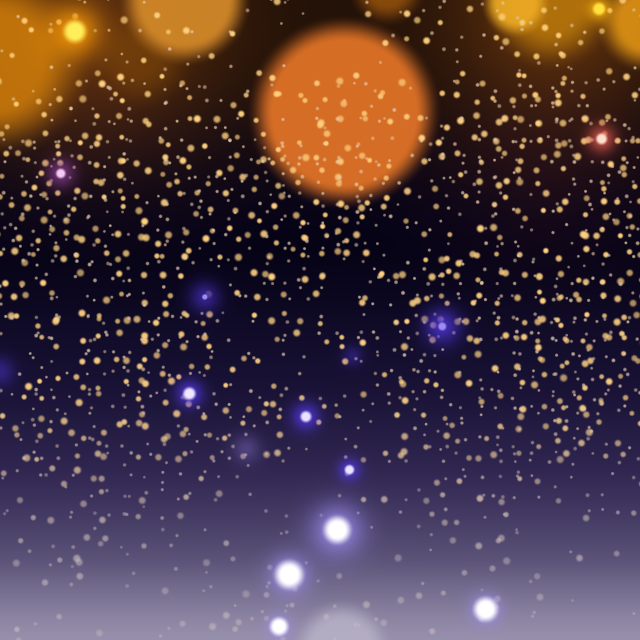
Give the GLSL for this background, as a Shadertoy shader.

```glsl
// Draws golden dust and soft amber lights fading into a violet dusk with glowing white sparks.

const vec3 GOLD = vec3(1.0, 0.82, 0.50);
const vec3 PALE = vec3(0.82, 0.77, 0.78);
const vec3 VIOLET = vec3(0.32, 0.22, 0.88);
const vec3 LILAC = vec3(0.62, 0.55, 0.95);

float hash(vec2 p) {
    return fract(sin(dot(p, vec2(127.1, 311.7))) * 43758.5453);
}

float noise(vec2 p) {
    vec2 i = floor(p), f = fract(p);
    f = f * f * (3.0 - 2.0 * f);
    return mix(mix(hash(i), hash(i + vec2(1, 0)), f.x),
               mix(hash(i + vec2(0, 1)), hash(i + vec2(1, 1)), f.x), f.y);
}

float glow(vec2 p, vec2 center, float size) {
    vec2 d = (p - center) / size;
    return exp(-dot(d, d));
}

// Vertical fade from pale lilac through night blue to brown
vec3 sky(float y) {
    vec3 c = mix(vec3(0.60, 0.57, 0.68), vec3(0.37, 0.34, 0.48), smoothstep(-0.02, 0.15, y));
    c = mix(c, vec3(0.20, 0.16, 0.33), smoothstep(0.08, 0.28, y));
    c = mix(c, vec3(0.09, 0.065, 0.20), smoothstep(0.22, 0.43, y));
    c = mix(c, vec3(0.025, 0.012, 0.09), smoothstep(0.38, 0.62, y));
    return mix(c, vec3(0.13, 0.065, 0.03), smoothstep(0.62, 0.95, y));
}

// Soft-edged disc blended over the colour beneath
vec3 orb(vec3 base, vec2 p, vec2 center, float radius, float blur, vec3 tint, float alpha) {
    float d = length(p - center);
    float mask = 1.0 - smoothstep(radius - blur, radius + blur, d);
    return mix(base, tint, mask * alpha);
}

// Coloured halo around a bright core
vec3 spark(vec3 base, vec2 p, vec2 center, float core, float halo, vec3 tint, vec3 heart) {
    base = mix(base, tint, 0.85 * glow(p, center, halo));
    return orb(base, p, center, core, core * 0.4, heart, 1.0);
}

// Share of cells that hold a grain of dust
float dustDensity(vec2 p) {
    float band = mix(0.16, 0.62, smoothstep(0.12, 0.45, p.y));
    band *= 1.0 - 0.7 * smoothstep(0.78, 1.0, p.y);
    float gap = 0.75 * glow(p, vec2(0.55, 0.25), 0.17) + 0.5 * glow(p, vec2(0.37, 0.9), 0.12);
    float cluster = 0.35 + 1.15 * noise(p * 9.0 + 4.0);
    return band * cluster * (1.0 - gap) + 0.2 * glow(p, vec2(0.85, 0.84), 0.14);
}

// One jittered grid of round grains; returns coverage
float dust(vec2 p, float cells, float radius, float seed, float pixel) {
    vec2 id = floor(p * cells);
    vec2 key = id + seed;
    vec2 jitter = vec2(hash(key + 3.1), hash(key + 7.7));
    vec2 center = (id + mix(vec2(0.22), vec2(0.78), jitter)) / cells;
    float r = radius * mix(0.7, 1.1, hash(key + 11.3));
    float grain = 1.0 - smoothstep(r * 0.35, r + pixel * 0.5, length(p - center));
    float present = step(hash(key), dustDensity((id + 0.5) / cells));
    return grain * present * mix(0.65, 1.0, hash(key + 17.9));
}

void mainImage(out vec4 fragColor, in vec2 fragCoord) {
    float pixel = 1.0 / iResolution.y;
    vec2 p = (fragCoord - vec2(0.5 * iResolution.x, 0.0)) * pixel + vec2(0.5, 0.0);
    vec3 col = sky(p.y);

    // Warm haze
    col += vec3(0.24, 0.12, 0.02) * glow(p, vec2(0.14, 0.95), 0.20);
    col += vec3(0.24, 0.13, 0.02) * glow(p, vec2(0.87, 1.0), 0.16);
    col += vec3(0.07, 0.025, 0.01) * glow(p, vec2(0.85, 0.75), 0.16);

    // Large amber lights
    col = orb(col, p, vec2(-0.01, 0.905), 0.115, 0.045, vec3(0.80, 0.48, 0.04), 0.9);
    col = orb(col, p, vec2(0.22, 0.91), 0.055, 0.035, vec3(0.50, 0.28, 0.03), 0.6);
    col = orb(col, p, vec2(0.289, 1.0), 0.086, 0.020, vec3(0.82, 0.53, 0.16), 0.95);
    col = orb(col, p, vec2(0.605, 1.02), 0.045, 0.020, vec3(0.62, 0.34, 0.05), 0.8);
    col = orb(col, p, vec2(0.86, 0.995), 0.075, 0.035, vec3(0.74, 0.48, 0.04), 0.85);
    col = orb(col, p, vec2(0.806, 0.995), 0.042, 0.014, vec3(0.93, 0.67, 0.14), 0.9);
    col = orb(col, p, vec2(1.01, 0.965), 0.060, 0.022, vec3(0.88, 0.58, 0.08), 0.9);
    col = orb(col, p, vec2(0.538, 0.824), 0.132, 0.022, vec3(0.86, 0.44, 0.15), 0.97);
    col = orb(col, p, vec2(0.534, -0.015), 0.062, 0.020, vec3(0.74, 0.72, 0.80), 0.75);

    // Dust: coarse gold grains, then fine pale ones
    vec3 grainColor = mix(PALE, GOLD, smoothstep(0.10, 0.42, p.y));
    float fade = mix(0.55, 1.0, smoothstep(0.05, 0.45, p.y));
    for (int i = 0; i < 4; i++) {
        float k = float(i);
        bool coarse = i < 2;
        float cells = coarse ? 29.0 + 3.0 * k : 27.0 + 3.0 * k;
        float radius = coarse ? 0.0068 : 0.0034;
        float a = dust(p + 0.013 * k, cells, radius, 41.0 * k, pixel);
        col = mix(col, coarse ? grainColor : mix(PALE, grainColor, 0.4), a * fade * (coarse ? 1.0 : 0.8));
    }

    // Warm sparks
    col = spark(col, p, vec2(0.117, 0.951), 0.016, 0.040, vec3(1.0, 0.62, 0.03), vec3(1.0, 0.93, 0.35));
    col = spark(col, p, vec2(0.936, 0.986), 0.009, 0.018, vec3(0.98, 0.70, 0.05), vec3(1.0, 0.88, 0.25));
    col = spark(col, p, vec2(0.940, 0.783), 0.008, 0.021, vec3(0.85, 0.34, 0.30), vec3(1.0, 0.87, 0.80));
    col = spark(col, p, vec2(0.095, 0.729), 0.007, 0.022, vec3(0.48, 0.22, 0.52), vec3(0.96, 0.80, 0.96));

    // Violet sparks
    col = spark(col, p, vec2(0.320, 0.536), 0.004, 0.024, VIOLET * 0.7, LILAC);
    col = spark(col, p, vec2(0.691, 0.490), 0.006, 0.028, VIOLET * 0.9, LILAC);
    col = spark(col, p, vec2(0.296, 0.385), 0.009, 0.021, VIOLET, vec3(0.94, 0.90, 1.0));
    col = spark(col, p, vec2(0.478, 0.349), 0.008, 0.021, VIOLET, vec3(0.92, 0.88, 1.0));
    col = spark(col, p, vec2(0.546, 0.266), 0.007, 0.017, VIOLET, vec3(0.92, 0.90, 1.0));
    col = mix(col, VIOLET, 0.45 * glow(p, vec2(0.0, 0.42), 0.022));
    col = mix(col, VIOLET, 0.35 * glow(p, vec2(0.551, 0.444), 0.016));
    col = mix(col, LILAC, 0.30 * glow(p, vec2(0.385, 0.299), 0.022));

    // White lights near the ground
    col = spark(col, p, vec2(0.527, 0.172), 0.019, 0.040, LILAC, vec3(1.0));
    col = spark(col, p, vec2(0.452, 0.102), 0.020, 0.031, LILAC, vec3(1.0));
    col = spark(col, p, vec2(0.436, 0.021), 0.013, 0.018, LILAC, vec3(1.0));
    col = spark(col, p, vec2(0.759, 0.048), 0.017, 0.023, LILAC, vec3(1.0));

    fragColor = vec4(clamp(col, 0.0, 1.0), 1.0);
}
```
